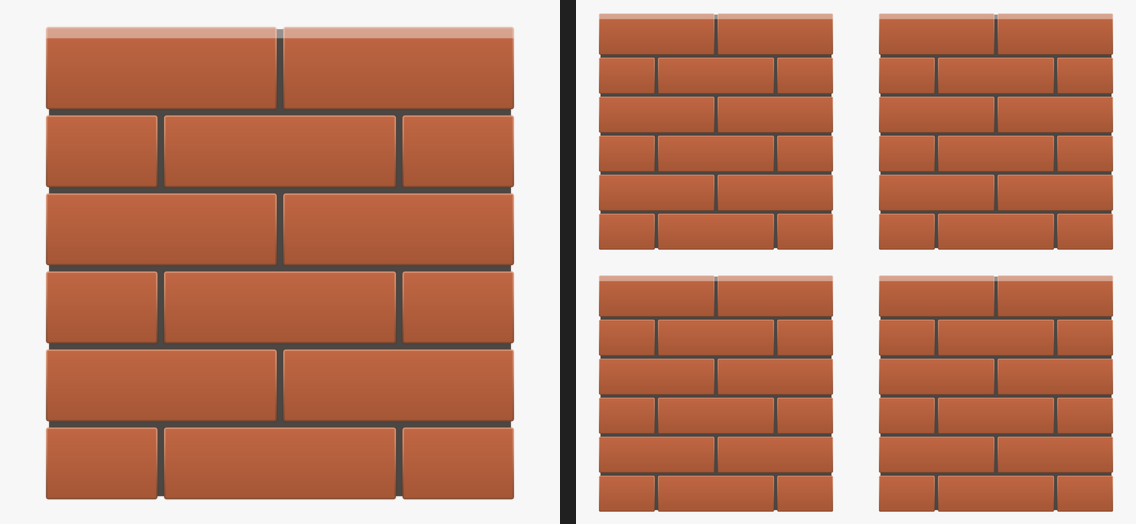
Left, the tile; right, the same tile 2 across and 2 down.
Give the GLSL for this pattern, as a Shadertoy shader.

```glsl
// Square panel of glossy red bricks in running bond, with a pale cap strip, on white.

// Signed distance to a rounded box given by its lower and upper corners.
float boxDistance(vec2 p, vec2 lower, vec2 upper, float radius) {
    vec2 q = abs(p - 0.5 * (lower + upper)) - 0.5 * (upper - lower) + radius;
    return length(max(q, 0.0)) + min(max(q.x, q.y), 0.0) - radius;
}

// Antialiased coverage of the inside of a shape.
float coverage(float d, float blur) {
    return 1.0 - smoothstep(-blur, blur, d);
}

void mainImage(out vec4 fragColor, in vec2 fragCoord) {
    // Centred canvas units: the height is 1, the width 16/15.
    vec2 p = (fragCoord / iResolution.xy - 0.5) * vec2(16.0 / 15.0, 1.0);
    float blur = 0.8 / iResolution.y;
    float halfWall = 0.4458;
    vec2 pitch = vec2(0.4542, 0.1489);

    // Six courses; every other one is shifted by half a brick.
    float row = clamp(floor((p.y + 0.459) / pitch.y), 0.0, 5.0);
    float shift = mod(row, 2.0) < 0.5 ? 0.5 : 0.0;
    float column = floor(clamp(p.x, -0.444, 0.444) / pitch.x + shift) - shift;

    // Brick corners, cut off at the sides of the wall; the top course is taller.
    vec2 lower = vec2(column * pitch.x + 0.0062, row * pitch.y - 0.453);
    vec2 upper = vec2((column + 1.0) * pitch.x - 0.0062, lower.y + 0.1372);
    lower.x = max(lower.x, -halfWall);
    upper.x = min(upper.x, halfWall);
    if (row > 4.5) upper.y = 0.4486;
    float d = boxDistance(p, lower, upper, 0.005);
    float height = clamp((p.y - lower.y) / (upper.y - lower.y), 0.0, 1.0);

    // Brick face with a rim that is lit above and shaded below.
    vec3 brick = mix(vec3(0.645, 0.338, 0.21), vec3(0.755, 0.402, 0.265), height);
    vec3 rim = mix(vec3(0.47, 0.28, 0.19), vec3(0.87, 0.62, 0.50), smoothstep(0.0, 0.95, height));
    brick = mix(brick, rim, 0.85 * smoothstep(-0.0042, -0.0012, d));

    // Mortar slab, slightly recessed, with soft shade next to the bricks.
    vec3 mortar = mix(vec3(0.30, 0.24, 0.21), vec3(0.29, 0.28, 0.27), smoothstep(0.0, 0.004, d));
    float slab = boxDistance(p, vec2(-0.440, -0.447), vec2(0.440, 0.4444), 0.001);

    vec3 color = vec3(0.97);
    color = mix(color, mortar, coverage(slab, blur));
    color = mix(color, brick, coverage(d, blur));

    // Translucent cap strip along the top of the wall.
    float cap = boxDistance(p, vec2(-halfWall, 0.4270), vec2(halfWall, 0.4486), 0.002);
    color = mix(color, vec3(0.97), 0.42 * coverage(cap, blur));

    fragColor = vec4(color, 1.0);
}
```
